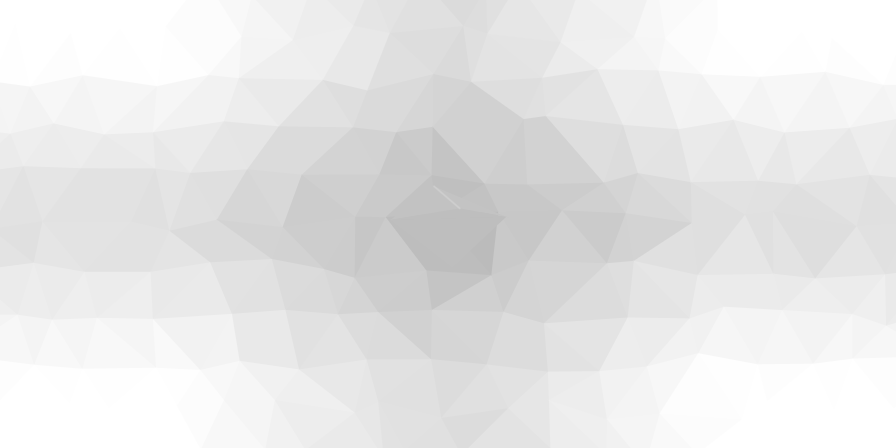
Reproduce this background procedurally as a Shadertoy shader.

```glsl
// Pale grey low-poly mesh, darkened where a wide and a tall soft band cross.

const vec2 CENTER = vec2(1.003, 0.507);    // crossing of the bands, canvas height = 1
const vec2 SPACING = vec2(0.125, 0.105);   // mesh column and row distance
const vec2 JITTER = vec2(0.66, 0.46);      // vertex scatter in mesh cells
const vec2 BAND_REACH = vec2(0.60, 0.365); // half widths of tall and wide band
const vec2 BAND_DEPTH = vec2(0.140, 0.135);

vec2 hash22(vec2 p) {
    vec3 q = fract(vec3(p.xyx) * vec3(0.1031, 0.1030, 0.0973));
    q += dot(q, q.yzx + 33.33);
    return fract((q.xx + q.yz) * q.zy);
}

// Scattered vertex of a sheared triangular lattice
vec2 meshVertex(vec2 id) {
    vec2 lattice = vec2(id.x + 0.5 * id.y, id.y);
    vec2 offset = (hash22(id + 57.0) - 0.5) * JITTER;
    return CENTER + (lattice + offset) * SPACING;
}

// Signed distance to the line a-b
float lineSide(vec2 p, vec2 a, vec2 b) {
    vec2 e = b - a;
    return (e.x * (p.y - a.y) - e.y * (p.x - a.x)) / length(e);
}

// Smooth coverage of a counterclockwise triangle
float triangleMask(vec2 p, vec2 a, vec2 b, vec2 c, float pixel) {
    float d = min(lineSide(p, a, b), min(lineSide(p, b, c), lineSide(p, c, a)));
    return clamp(0.5 + d / pixel, 0.0, 1.0);
}

float segmentDistance(vec2 p, vec2 a, vec2 b) {
    vec2 e = b - a;
    return length(p - a - e * clamp(dot(p - a, e) / dot(e, e), 0.0, 1.0));
}

// Flat grey of one facet, taken at its middle
float facetShade(vec2 middle, float variation) {
    vec2 bands = max(1.0 - abs(middle - CENTER) / BAND_REACH, 0.0);
    float dark = dot(bands, BAND_DEPTH);
    return 1.0 - dark * (1.0 + 0.16 * (variation - 0.5));
}

// Adds one facet as (weighted shade, weight)
vec2 facet(vec2 p, vec2 a, vec2 b, vec2 c, float variation, float pixel) {
    float mask = triangleMask(p, a, b, c, pixel);
    return mask * vec2(facetShade((a + b + c) / 3.0, variation), 1.0);
}

float meshShade(vec2 p, float pixel) {
    vec2 q = (p - CENTER) / SPACING;
    vec2 cell = floor(vec2(q.x - 0.5 * q.y, q.y));
    vec2 sum = vec2(0.0);
    for (int j = -1; j <= 1; j++) {
        for (int i = -1; i <= 1; i++) {
            vec2 id = cell + vec2(i, j);
            vec2 a = meshVertex(id);
            vec2 b = meshVertex(id + vec2(1.0, 0.0));
            vec2 c = meshVertex(id + vec2(0.0, 1.0));
            vec2 d = meshVertex(id + 1.0);
            vec2 variation = hash22(id + 191.0);
            sum += facet(p, a, b, c, variation.x, pixel);
            sum += facet(p, b, d, c, variation.y, pixel);
        }
    }
    return sum.y > 0.001 ? sum.x / sum.y : facetShade(p, 0.5);
}

// Dark central kite with a thin bright crease
float addCore(float shade, vec2 p, float pixel) {
    vec2 west = vec2(0.871, 0.509);
    vec2 east = vec2(1.130, 0.516);
    vec2 south = vec2(1.010, 0.404);
    vec2 north = vec2(0.969, 0.584);
    vec2 fold = vec2(1.026, 0.535);
    shade = mix(shade, 0.765, triangleMask(p, north, fold, east, pixel));
    shade = mix(shade, 0.760, triangleMask(p, west, fold, north, pixel));
    float lower = max(triangleMask(p, west, east, fold, pixel),
                      triangleMask(p, west, south, east, pixel));
    shade = mix(shade, 0.745, lower);
    float crease = smoothstep(0.0015 + pixel, 0.0, segmentDistance(p, north, fold));
    return mix(shade, 0.84, 0.6 * crease);
}

void mainImage(out vec4 fragColor, in vec2 fragCoord) {
    float pixel = 1.0 / iResolution.y;
    vec2 p = fragCoord * pixel;
    float shade = addCore(meshShade(p, pixel), p, pixel);
    fragColor = vec4(vec3(shade), 1.0);
}
```
